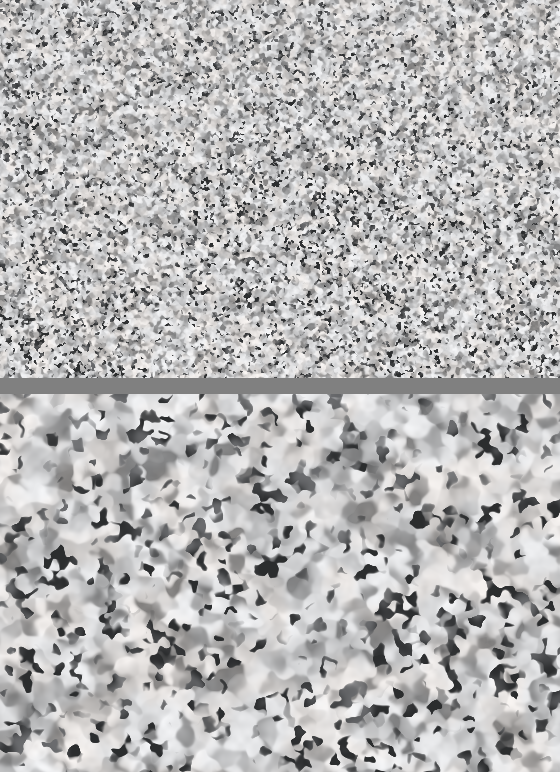
Top, the full canvas; bottom, a detail of the centre.
Give the GLSL for this texture, as a Shadertoy shader.

```glsl
// Fine-grained pale granite: white feldspar, grey quartz and small flecks of black mica.

float hash(vec2 p, float seed) {
    return fract(sin(dot(p, vec2(127.1, 311.7)) + seed * 17.3) * 43758.5453);
}

float valueNoise(vec2 p, float seed) {
    vec2 cell = floor(p);
    vec2 f = fract(p);
    f = f * f * (3.0 - 2.0 * f);
    float bottom = mix(hash(cell, seed), hash(cell + vec2(1.0, 0.0), seed), f.x);
    float top = mix(hash(cell + vec2(0.0, 1.0), seed), hash(cell + 1.0, seed), f.x);
    return mix(bottom, top, f.y);
}

// Two octaves, the second one rotated to hide the lattice
float cloud(vec2 p, float seed) {
    mat2 turn = mat2(1.6, 1.2, -1.2, 1.6);
    return 0.65 * valueNoise(p, seed) + 0.35 * valueNoise(turn * p, seed + 1.0);
}

vec2 warp(vec2 p, float amount, float seed) {
    vec2 offset = vec2(valueNoise(p * 1.3, seed), valueNoise(p * 1.3, seed + 5.0));
    return p + amount * (offset - 0.5);
}

// Random value per crystal; sharpness sets how quickly neighbours blend
float crystals(vec2 p, float sharpness, float seed) {
    vec2 cell = floor(p);
    float total = 0.0;
    float weights = 0.0;
    for (int y = -1; y <= 1; y++) {
        for (int x = -1; x <= 1; x++) {
            vec2 id = cell + vec2(x, y);
            vec2 center = id + vec2(hash(id, seed), hash(id, seed + 1.0));
            vec2 d = p - center;
            float w = exp(-sharpness * dot(d, d));
            total += w * hash(id, seed + 2.0);
            weights += w;
        }
    }
    return total / max(weights, 1e-6);
}

// Tone of the pale minerals, from white feldspar to grey quartz
float paleTone(float greyness) {
    return 0.935 - 0.19 * greyness - 0.23 * pow(greyness, 3.5);
}

void mainImage(out vec4 fragColor, in vec2 fragCoord) {
    vec2 uv = fragCoord / iResolution.xy;
    vec2 p = fragCoord / iResolution.y;

    // Pale ground
    float grain = crystals(warp(p * 86.0, 0.7, 3.0), 6.5, 11.0);
    float greyness = mix(grain, cloud(p * 40.0, 21.0), 0.25);
    greyness = clamp(0.5 + 1.55 * (greyness - 0.5), 0.0, 1.0);
    float tone = paleTone(greyness);
    tone += 0.06 * (valueNoise(p * 160.0, 31.0) - 0.5);
    tone += 0.02 * (0.5 - uv.y);

    // Warm feldspar patches against cool quartz
    float warmth = smoothstep(0.35, 0.75, cloud(p * 34.0, 41.0));
    vec3 coolTint = vec3(0.994, 0.998, 1.006);
    vec3 warmTint = vec3(1.012, 0.996, 0.986);
    vec3 color = tone * mix(coolTint, warmTint, warmth);

    // Black grains gather in loose clusters, thickest right of the middle
    vec2 fromCluster = (uv - vec2(0.60, 0.36)) / vec2(0.20, 0.28);
    float thick = exp(-dot(fromCluster, fromCluster));
    float density = 0.18 * (cloud(p * 9.0, 51.0) - 0.5) + 0.04 * thick;
    float mica = crystals(warp(p * 126.0, 0.8, 61.0), 7.0, 71.0) + density;
    float mask = smoothstep(0.70, 0.91, mica);

    // Grains range from black to slate, paler toward the top
    float fade = cloud(p * 48.0, 81.0) + 0.2 * (uv.y - 0.5) - 0.12 * thick;
    vec3 black = vec3(0.170, 0.176, 0.182);
    vec3 slate = vec3(0.415, 0.420, 0.430);
    vec3 micaColor = mix(black, slate, smoothstep(0.30, 0.75, fade));
    color = mix(color, micaColor, mask);

    fragColor = vec4(clamp(color, 0.0, 1.0), 1.0);
}
```
